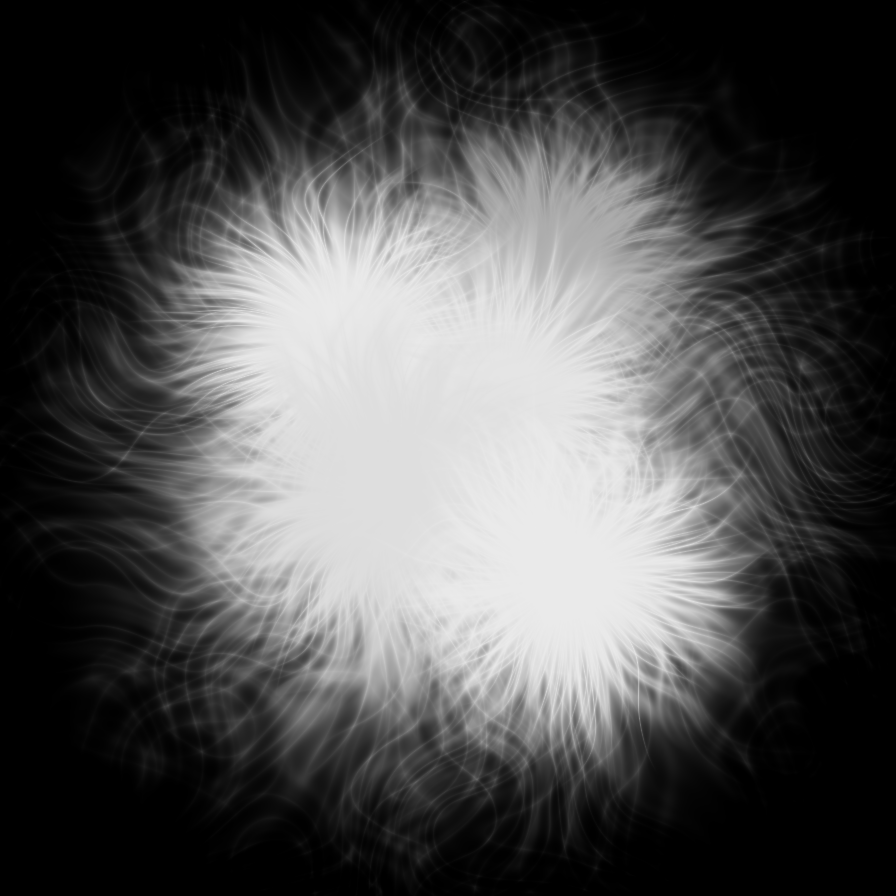
A Shadertoy shader for this background:

```glsl
#define LAYERS 4
#define BALLS 5
#define BALL_DENSITY 15.0
#define HALO_DENSITY 19.0
#define BEND 0.85
#define BEND_SCALE 7.0
#define HALO_CENTER vec2(0.51, 0.5)
#define HALO_INNER 0.1
#define HALO_OUTER 0.52
#define HALO_LEVEL 0.6

// x, y, radius, grey level, from back to front
const vec4 balls[BALLS] = vec4[BALLS](
    vec4(0.610, 0.690, 0.170, 0.68),
    vec4(0.560, 0.550, 0.175, 0.90),
    vec4(0.378, 0.618, 0.185, 0.92),
    vec4(0.428, 0.440, 0.210, 0.87),
    vec4(0.636, 0.355, 0.190, 0.92)
);

float hash(vec2 cell) {
    vec3 q = fract(vec3(cell.xyx) * 0.1031);
    q += dot(q, q.yzx + 33.33);
    return fract((q.x + q.y) * q.z);
}

float noise(vec2 p) {
    vec2 cell = floor(p);
    vec2 f = fract(p);
    f = f * f * (3.0 - 2.0 * f);
    return mix(mix(hash(cell), hash(cell + vec2(1, 0)), f.x),
               mix(hash(cell + vec2(0, 1)), hash(cell + 1.0), f.x), f.y);
}

// Radial direction, bent by a slow field so that strands curve and cross
vec2 bentDirection(vec2 p, float r, float spread, float seed) {
    float bend = BEND * (noise(p * BEND_SCALE + seed) - 0.5);
    bend *= smoothstep(0.0, spread, r);
    float c = cos(bend), s = sin(bend);
    return mat2(c, s, -s, c) * p / max(r, 0.0001);
}

// Thin bright ridges along the rays; sampling on a circle leaves no seam
float strand(vec2 dir, float r, float density, float seed) {
    float n = noise(dir * density + seed + r * 5.0);
    return 1.0 - abs(2.0 * n - 1.0);
}

// Coverage of one fur ball, layers of strands with uneven lengths
float furBall(vec2 p, float radius, float seed) {
    float r = length(p);
    float gap = 1.0;
    float core = 1.0 - smoothstep(0.1 * radius, 0.75 * radius, r);
    for (int i = 0; i < LAYERS; i++) {
        float layerSeed = seed + float(i) * 37.7;
        vec2 dir = bentDirection(p, r, radius, layerSeed);
        float ridge = strand(dir, r, BALL_DENSITY, layerSeed + 50.0);
        float reach = radius * (0.85 + 0.6 * noise(dir * 9.0 + layerSeed + 90.0));
        float fade = 1.0 - smoothstep(0.4 * reach, reach, r);
        float body = mix(0.08 + 0.75 * ridge * ridge * ridge, 0.75, core);
        gap *= 1.0 - fade * body;
    }
    return 1.0 - gap;
}

// Wide dim glow broken up by fine strands
float furHalo(vec2 p) {
    float r = length(p);
    float fibre = 0.0;
    for (int i = 0; i < LAYERS; i++) {
        float layerSeed = 300.0 + float(i) * 41.3;
        vec2 dir = bentDirection(p, r, 0.4, layerSeed);
        float ridge = strand(dir, r, HALO_DENSITY, layerSeed + 70.0);
        fibre += ridge * ridge / float(LAYERS);
    }
    float uneven = r - 0.14 * (fibre - 0.45);
    float glow = 1.0 - smoothstep(HALO_INNER, HALO_OUTER, uneven);
    return HALO_LEVEL * glow * (0.68 + 0.7 * fibre);
}

void mainImage(out vec4 fragColor, in vec2 fragCoord) {
    vec2 uv = (fragCoord - 0.5 * iResolution.xy) / min(iResolution.x, iResolution.y) + 0.5;
    float grey = furHalo(uv - HALO_CENTER);

    // Stack the balls over the halo
    for (int i = 0; i < BALLS; i++) {
        vec4 ball = balls[i];
        float cover = furBall(uv - ball.xy, ball.z, 11.0 + float(i) * 173.0);
        grey = mix(grey, ball.w, cover);
    }
    fragColor = vec4(vec3(grey), 1.0);
}
```
